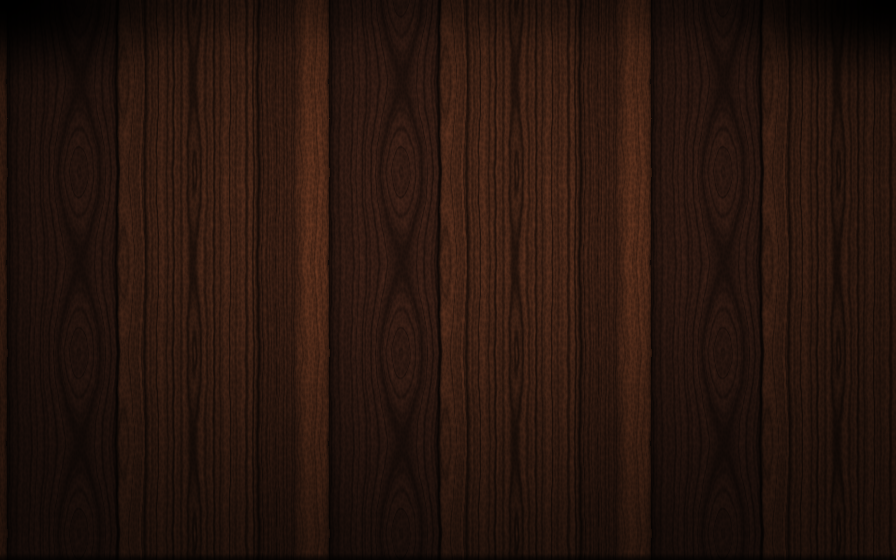
Reproduce this texture procedurally as a WebGL 1 fragment shader.

```glsl
precision highp float;
uniform vec2 u_resolution;

const float TAU = 6.28319;

float hash(vec2 p) {
  return fract(sin(dot(p, vec2(127.1, 311.7))) * 43758.5);
}

// Distance to the nearest scattered point
float cellular(vec2 p) {
  vec2 base = floor(p);
  float nearest = 2.0;
  for (int j = -1; j <= 1; j++) {
    for (int i = -1; i <= 1; i++) {
      vec2 c = base + vec2(float(i), float(j));
      vec2 point = c + vec2(hash(c), hash(c + 37.0));
      nearest = min(nearest, length(point - p));
    }
  }
  return nearest;
}

// Irregular dark lines across the grain coordinate
float veins(float g, float seed) {
  float dark = 0.0;
  for (int i = -1; i <= 1; i++) {
    float c = floor(g) + float(i);
    float center = c + 0.2 + 0.6 * hash(vec2(c, seed));
    float width = 0.12 + 0.2 * hash(vec2(c, seed + 5.0));
    float strength = 0.25 + 0.75 * hash(vec2(c, seed + 9.0));
    dark = max(dark, strength * (1.0 - smoothstep(0.0, width, abs(g - center))));
  }
  return dark;
}

// Soft light and dark growth bands
float bands(float g) {
  return 0.6 * sin(g * 5.0 + 1.4 * sin(g * 1.7)) + 0.4 * sin(g * 13.0 + 2.0 * sin(g * 3.1));
}

// Grain that closes into stacked eyes and pinches between them
float eyeGrain(vec2 q, float center, float width) {
  float d = (q.x - center) / width;
  return sqrt(d * d + 1.01 + cos(TAU * q.y));
}

float line(float d, float width) {
  return exp(-d * d / (width * width));
}

void main() {
  vec2 uv = gl_FragCoord.xy / u_resolution;
  float x = (uv.x * 1.6 - 0.0125) / 0.575;
  float y = (0.854 - uv.y) / 0.323;

  // Waviness repeats with the tile
  x += 0.0028 * sin(TAU * 4.0 * x) * cos(TAU * y)
     + 0.0014 * sin(TAU * 9.0 * x + 1.0) * cos(TAU * 3.0 * y)
     + 0.0007 * cos(TAU * (7.0 * y + 3.0 * x));
  vec2 q = vec2(fract(x), y);

  // Grain of each strip
  float vein;
  float band;
  if (q.x < 0.344) {
    float g = eyeGrain(q, 0.225, 0.044);
    vein = max(0.5 * veins(g * 2.6, 1.0), 0.5 * line(g - 1.43, 0.13));
    band = 0.8 * bands(g * 1.6);
  } else if (q.x < 0.43) {
    float g = eyeGrain(q + vec2(0.0, 0.5), 0.362, 0.02);
    vein = 0.55 * veins(g * 1.7, 2.0);
    band = bands(g);
  } else if (q.x < 0.78) {
    float g = eyeGrain(q, 0.58, 0.015);
    vein = max(0.85 * veins(g * 0.6, 3.0), 0.8 * line(g - 1.43, 0.3));
    band = bands(g * 0.75);
  } else if (q.x < 0.9) {
    vein = 0.65 * veins(q.x * 80.0, 4.0);
    band = bands(q.x * 60.0);
  } else {
    float g = q.x + 0.008 * cos(TAU * y) + 0.003 * cos(TAU * 3.0 * y);
    vein = 0.3 * veins(g * 70.0, 5.0);
    band = 0.8 * bands(g * 38.0);
  }

  // Strip tones
  vec3 wood = vec3(0.2, 0.107, 0.074);
  wood = mix(wood, vec3(0.273, 0.146, 0.09), smoothstep(0.341, 0.347, q.x));
  wood = mix(wood, vec3(0.22, 0.116, 0.073), smoothstep(0.775, 0.785, q.x));
  wood = mix(wood, vec3(0.335, 0.176, 0.104), smoothstep(0.885, 0.93, q.x));
  wood *= (1.0 + 0.12 * band) * (1.0 - 0.65 * vein);

  // Seams, with a shadow cast on the dark board
  wood *= 1.0 - 0.7 * line(q.x - 0.342, 0.006);
  wood *= 1.0 - 0.55 * line(q.x - 0.43, 0.005);
  wood *= 1.0 - 0.6 * line(q.x - 0.78, 0.006);
  wood *= 1.0 - 0.6 * exp(-q.x / 0.022);
  wood *= 1.0 - 0.5 * exp((q.x - 1.0) / 0.006);

  // Fine fibres and pores
  wood *= 0.84 + 0.34 * cellular(q * vec2(120.0, 38.0));
  wood *= 0.95 + 0.1 * cellular(q * vec2(45.0, 5.0));

  // Light falls off from above the middle, into black upper corners
  float light = mix(1.0, 0.43, smoothstep(0.08, 0.74, length(uv - vec2(0.5, 0.62))));
  vec2 corner = vec2(0.5 - abs(uv.x - 0.5), 1.5 * (1.0 - uv.y));
  light *= smoothstep(0.0, 0.27, length(corner));
  light *= mix(0.35, 1.0, smoothstep(0.0, 0.014, uv.y));
  light *= mix(0.75, 1.0, smoothstep(0.0, 0.1, 1.0 - uv.y));
  gl_FragColor = vec4(wood * light, 1.0);
}
```
